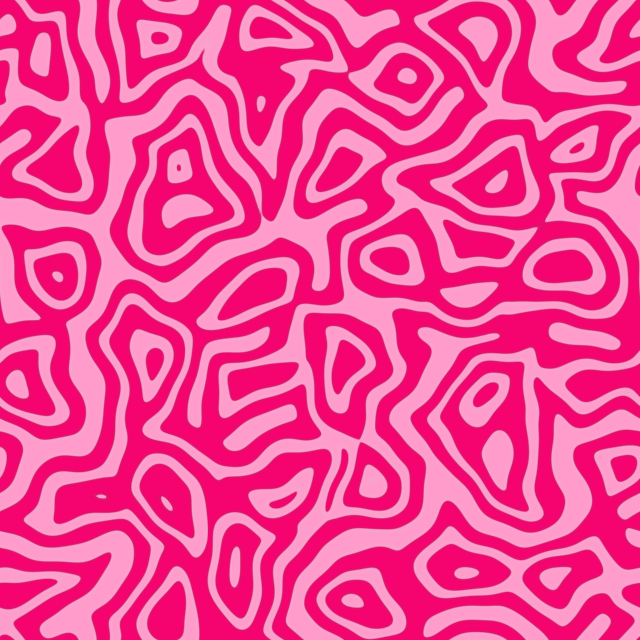
A Shadertoy shader for this pattern:

```glsl
// Seamless hot-pink contour bands nested inside warped, partly joined cells
#define CELLS 6.0      // cells per canvas side, whole number
#define JITTER 0.66    // scatter of the cell centres
#define ROUNDING 18.0  // higher gives sharper corners
#define LIFT 0.40      // how far neighbouring cells may join
#define PERIOD 0.205   // distance between bands, in cells
#define CHANNEL 0.088  // level where the first dark band begins
#define PALE 0.40      // pale part of each period
#define WARP 0.013     // strength of the wobble
#define EDGE 0.0014    // half width of the soft edge

const float TAU = 6.2831853;
const vec3 MAGENTA = vec3(0.96, 0.01, 0.43);
const vec3 RIM = vec3(0.88, 0.07, 0.42);
const vec3 PINK = vec3(1.00, 0.61, 0.80);
const vec3 SOFT_PINK = vec3(0.98, 0.63, 0.80);

// Three random values per cell, repeating with the canvas
vec3 hashCell(vec2 cell) {
    uvec2 c = uvec2(mod(cell, CELLS));
    uvec3 h = uvec3(c.x, c.y, c.x + 17u * c.y) * 1664525u + 1013904223u;
    for (int i = 0; i < 2; i++) {
        h.x += h.y * h.z;
        h.y += h.z * h.x;
        h.z += h.x * h.y;
        h ^= h >> 16u;
    }
    return vec3(h >> 8u) / 16777216.0;
}

// Layered sines with whole frequencies, so the wobble wraps
vec2 wobble(vec2 uv) {
    vec2 a = TAU * uv;
    vec2 broad = sin(vec2(3.0 * a.y + 2.0 * a.x, 3.0 * a.x - 2.0 * a.y + 1.7));
    vec2 medium = sin(vec2(6.0 * a.y - 4.0 * a.x + 0.6, 5.0 * a.x + 5.0 * a.y));
    vec2 fine = sin(vec2(11.0 * a.y + 7.0 * a.x, 12.0 * a.x - 6.0 * a.y + 2.1));
    return WARP * (broad + 0.6 * medium + 0.18 * fine);
}

// Rounded distance to the cell borders; some borders are lifted to join cells
float borderDistance(vec2 p) {
    vec2 base = floor(p);
    vec3 sites[25];   // offset from p and a random key
    for (int k = 0; k < 25; k++) {
        vec2 cell = base + vec2(k % 5 - 2, k / 5 - 2);
        vec3 rnd = hashCell(cell);
        sites[k] = vec3(cell + 0.5 + JITTER * (rnd.xy - 0.5) - p, rnd.z);
    }
    float total = 0.0;
    for (int n = 0; n < 9; n++) {
        int own = (n / 3 + 1) * 5 + n % 3 + 1;
        vec3 a = sites[own];
        float sum = 0.0;
        for (int k = 0; k < 25; k++) {
            if (k == own) continue;
            vec3 b = sites[k];
            float side = 0.5 * dot(a.xy + b.xy, normalize(b.xy - a.xy));
            float lift = LIFT * smoothstep(0.45, 0.9, fract(a.z + b.z));
            sum += exp(-ROUNDING * (side + lift));
        }
        total += 1.0 / sum;
    }
    return log(total) / ROUNDING;
}

void mainImage(out vec4 fragColor, in vec2 fragCoord) {
    vec2 uv = fragCoord / iResolution.xy;
    float field = borderDistance(CELLS * (uv + wobble(uv)));
    float slope = length(vec2(dFdx(field), dFdy(field))) * iResolution.y;

    // Repeating bands; everything below the channel level stays pale
    float phase = max((field - CHANNEL) / PERIOD + 0.5 * PALE, 0.0);
    float band = abs(fract(phase + 0.5) - 0.5);

    // Signed distance to the band edge in canvas units, positive in magenta
    float dist = (band - 0.5 * PALE) * PERIOD / max(slope, 0.15 * CELLS);

    // Flat colours with a faint darker rim and a soft edge
    float width = max(EDGE, 0.7 / iResolution.y);
    vec3 ink = mix(RIM, MAGENTA, smoothstep(0.0015, 0.0045, dist));
    vec3 paper = mix(SOFT_PINK, PINK, smoothstep(0.004, 0.007, -dist));
    fragColor = vec4(mix(paper, ink, smoothstep(-width, width, dist)), 1.0);
}
```
